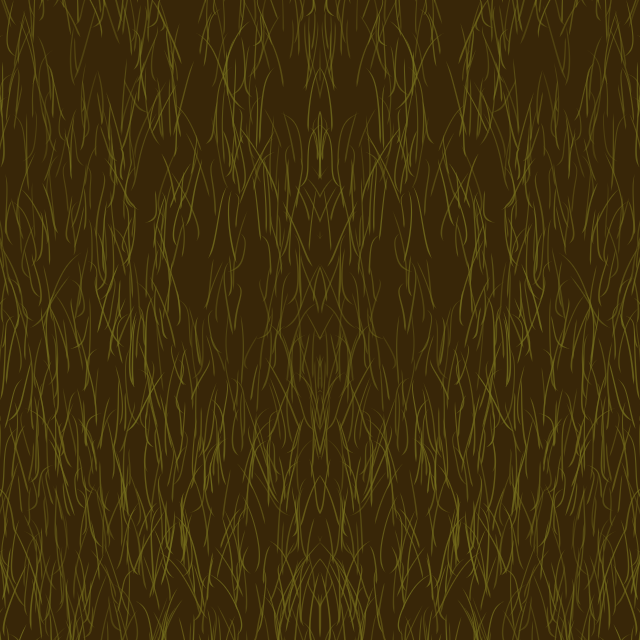
Reproduce this texture procedurally as a Shadertoy shader.

```glsl
const vec3 SOIL = vec3(0.220, 0.150, 0.030);
const vec3 STRAW_DARK = vec3(0.440, 0.400, 0.095);
const vec3 STRAW_LIGHT = vec3(0.480, 0.470, 0.125);
const vec2 GRID = vec2(16.0, 8.0);       // cells across the canvas
const int BLADES_PER_CELL = 12;
const vec2 LENGTH_RANGE = vec2(0.050, 0.125);
const vec2 WIDTH_RANGE = vec2(0.0021, 0.0030);
const vec2 OPACITY_RANGE = vec2(0.28, 0.85);
const float MAX_LEAN = 0.36;             // sideways drift per length
const float MAX_BEND = 0.26;
const float MAX_HOOK = 0.020;
const float HOOK_POWER = 9.0;
const float TOP_DENSITY = 0.74;
const float PATCH_SCALE = 7.0;

// Integer hash giving three values in 0..1
vec3 hash3(ivec3 key) {
    uvec3 v = uvec3(key) * 1664525u + 1013904223u;
    v.x += v.y * v.z; v.y += v.z * v.x; v.z += v.x * v.y;
    v ^= v >> 16u;
    v.x += v.y * v.z; v.y += v.z * v.x; v.z += v.x * v.y;
    return vec3(v >> 8u) / 16777216.0;
}

float valueNoise(vec2 p) {
    ivec2 i = ivec2(floor(p));
    vec2 f = smoothstep(0.0, 1.0, fract(p));
    float a = hash3(ivec3(i, 91)).x;
    float b = hash3(ivec3(i + ivec2(1, 0), 91)).x;
    float c = hash3(ivec3(i + ivec2(0, 1), 91)).x;
    float d = hash3(ivec3(i + ivec2(1, 1), 91)).x;
    return mix(mix(a, b, f.x), mix(c, d, f.x), f.y);
}

float signedRandom(float h) { return 2.0 * h - 1.0; }

// Coverage of one curved, tapered blade; p is relative to its root
float bladeCoverage(vec2 p, float len, float width, vec3 shape, vec3 hooks, float pixel) {
    float t = p.y / len;
    if (t <= 0.0 || t >= 1.0) return 0.0;
    float lean = MAX_LEAN * shape.x * abs(shape.x) * len;
    float bend = MAX_BEND * shape.y * len;
    float tipHook = MAX_HOOK * hooks.x;
    float rootHook = MAX_HOOK * hooks.y;

    // Centre line and its slope
    float center = lean * t + bend * t * t
                 + tipHook * pow(t, HOOK_POWER) + rootHook * pow(1.0 - t, HOOK_POWER);
    float slope = (lean + 2.0 * bend * t + HOOK_POWER * (tipHook * pow(t, HOOK_POWER - 1.0)
                 - rootHook * pow(1.0 - t, HOOK_POWER - 1.0))) / len;
    float dist = abs(p.x - center) * inversesqrt(1.0 + slope * slope);

    // Box filtered stroke, thin at both ends
    float taper = smoothstep(0.0, 0.12, t) * mix(1.0, 0.4, t) * smoothstep(1.0, 0.85, t);
    float halfWidth = 0.5 * width * mix(taper, sqrt(taper), 0.6);
    float edge = clamp(0.5 + (halfWidth - dist) / pixel, 0.0, 1.0);
    return min(edge, 2.0 * halfWidth / pixel);
}

void mainImage(out vec4 fragColor, in vec2 fragCoord) {
    vec2 uv = fragCoord / iResolution.xy;
    float pixel = 1.0 / iResolution.y;

    // Left and right halves mirror each other
    vec2 p = vec2(0.5 - abs(uv.x - 0.5), uv.y);
    ivec2 home = ivec2(floor(p * GRID));
    vec3 color = SOIL;

    // Blades rooted in nearby cells that can reach this point
    for (int y = 0; y >= -1; y--)
    for (int x = -1; x <= 1; x++)
    for (int i = 0; i < BLADES_PER_CELL; i++) {
        ivec2 cell = home + ivec2(x, y);
        vec3 place = hash3(ivec3(cell, i));
        vec3 form = hash3(ivec3(cell, i + 100));
        vec3 look = hash3(ivec3(cell, i + 200));
        vec3 hookSeed = hash3(ivec3(cell, i + 300));

        vec2 root = (vec2(cell) + place.xy) / GRID;
        float density = mix(1.0, TOP_DENSITY, smoothstep(0.25, 0.55, root.y));
        if (place.z > density) continue;

        float len = mix(LENGTH_RANGE.x, LENGTH_RANGE.y, form.z);
        float width = mix(WIDTH_RANGE.x, WIDTH_RANGE.y, look.x);
        vec3 shape = vec3(signedRandom(form.x), signedRandom(form.y), 0.0);
        vec3 hooks = vec3(signedRandom(hookSeed.x), signedRandom(hookSeed.y), 0.0);
        hooks *= hooks * hooks;

        // Brightness drifts in patches and fades near the middle
        float patchLight = valueNoise(root * PATCH_SCALE);
        float middle = smoothstep(0.22, 0.02, length(root - vec2(0.5, 0.43)));
        float light = mix(look.y, patchLight, 0.4) * (1.0 - 0.5 * middle);
        float opacity = mix(OPACITY_RANGE.x, OPACITY_RANGE.y, light);

        float cover = bladeCoverage(p - root, len, width, shape, hooks, pixel);
        color = mix(color, mix(STRAW_DARK, STRAW_LIGHT, look.z), cover * opacity);
    }
    fragColor = vec4(color, 1.0);
}
```
